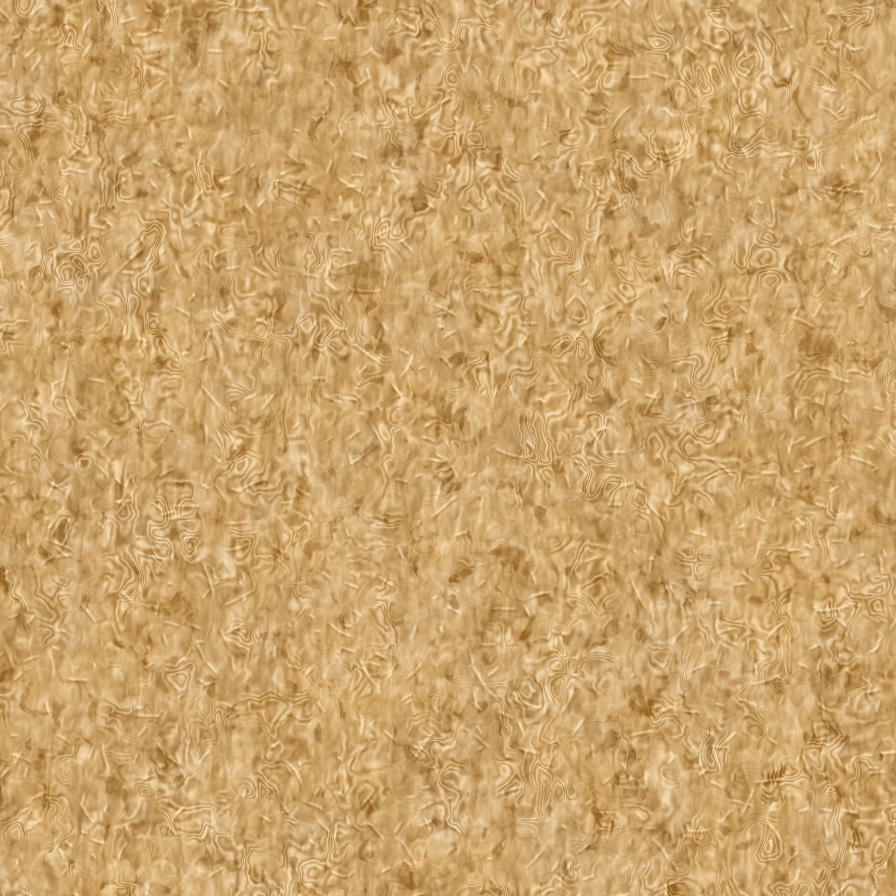
This texture is drawn by a WebGL 2 fragment shader. Its source:

```glsl
#version 300 es
precision highp float;
// Pressed wood-chip board: a mottled, vertically grained ground carries
// three sizes of ragged flakes, curled fibre lines, pale slivers and dark pits.
// All parts add to one tone value, which a warm colour ramp turns into tan.

#define GRAIN 235.0          // fibres across the canvas
#define FLAKE_CELLS 17.0     // cells per side for the largest flakes
#define FLAKE_OPACITY 0.62
#define RIM_WIDTH 0.0021
#define CURL_AMOUNT 0.36
#define PIT_DEPTH 0.60
#define CONTRAST 1.05
#define DARK_TAN vec3(0.70, 0.53, 0.295)
#define MID_TAN vec3(0.806, 0.65, 0.42)
#define PALE_TAN vec3(0.89, 0.762, 0.565)

uniform vec2 u_resolution;
out vec4 fragColor;

// Integer hash: three random values in 0..1 per cell and seed
vec3 hash3(vec2 cell, float seed) {
    uvec3 v = uvec3(ivec3(vec3(cell, seed))) * 1664525u + 1013904223u;
    v.x += v.y * v.z; v.y += v.z * v.x; v.z += v.x * v.y;
    v ^= v >> 16u;
    v.x += v.y * v.z; v.y += v.z * v.x; v.z += v.x * v.y;
    return vec3(v >> 8u) / 16777216.0;
}

float noise(vec2 p, float seed) {
    vec2 c = floor(p), f = p - c;
    f = f * f * (3.0 - 2.0 * f);
    float low = mix(hash3(c, seed).x, hash3(c + vec2(1, 0), seed).x, f.x);
    float high = mix(hash3(c + vec2(0, 1), seed).x, hash3(c + vec2(1, 1), seed).x, f.x);
    return mix(low, high, f.y);
}

float fbm(vec2 p, float seed) {
    float sum = 0.0, amp = 0.53;
    for (int i = 0; i < 4; i++) {
        sum += amp * noise(p, seed + float(i));
        p = mat2(1.6, 1.2, -1.2, 1.6) * p;
        amp *= 0.5;
    }
    return sum;
}

vec2 turn(vec2 p, float angle) {
    float c = cos(angle), s = sin(angle);
    return vec2(c * p.x - s * p.y, s * p.x + c * p.y);
}

// Ragged, mostly upright flakes; a few are round with growth rings
float addFlakes(float tone, vec2 uv, float cells, float seed, float px) {
    vec2 grid = uv * cells, home = floor(grid);
    float ragged = 1.1 * (fbm(uv * vec2(105.0, 70.0), seed + 7.0) - 0.5);
    for (int k = 0; k < 9; k++) {
        vec2 id = home + vec2(k % 3 - 1, k / 3 - 1);
        vec3 r = hash3(id, seed), q = hash3(id, seed + 1.0);
        if (q.x < 0.25) continue;
        bool knot = q.x > 0.93;
        float lean = 2.0 * r.z - 1.0;
        vec2 d = turn(grid - id - 0.15 - 0.7 * r.xy, 1.5 * lean * lean * lean);
        vec2 size = knot ? vec2(0.3, 0.36) : vec2(0.17 + 0.2 * q.y, 0.36 + 0.4 * q.z);
        float edge = length(d / size) - 1.0 + ragged;
        float unit = cells / size.x;
        float rim = edge / (RIM_WIDTH * unit);
        if (rim > 3.0) continue;
        float soft = max(px, 0.0012) * unit;
        float cover = 1.0 - smoothstep(-soft, soft, edge);
        vec2 along = d / cells * GRAIN;
        float fibre = knot ? noise(vec2(length(along * vec2(1.0, 0.8)) * 0.7 + 3.0 * ragged, 0.0), seed + 2.0)
                           : noise(along * vec2(0.9, 0.13) + r.xy * 90.0, seed + 2.0);
        float shade = 0.58 + 0.62 * (q.y - 0.5) + 0.52 * (fibre - 0.5);
        tone = mix(tone, shade, cover * FLAKE_OPACITY * (0.45 + 0.55 * q.z));
        float side = dot(normalize(d + 1e-4), vec2(-0.55, 0.83));
        tone += 0.30 * side * exp(-rim * rim) * (0.4 + 0.6 * r.z);
    }
    return tone;
}

// Sparse, thin pale splinters at any angle, each with a dark lower edge
float slivers(vec2 uv, float cells, float seed, float px) {
    vec2 grid = uv * cells, home = floor(grid);
    float sum = 0.0;
    for (int k = 0; k < 9; k++) {
        vec2 id = home + vec2(k % 3 - 1, k / 3 - 1);
        vec3 r = hash3(id, seed), q = hash3(id, seed + 1.0);
        if (q.x < 0.62) continue;
        vec2 d = turn(grid - id - r.xy, 3.1416 * r.z) / cells;
        d.x += (q.z - 0.5) * 22.0 * d.y * d.y;
        float reach = (0.15 + 0.35 * q.y) / cells;
        float taper = 1.0 - smoothstep(0.5 * reach, reach, abs(d.y));
        float width = 0.0011 + px * 0.35;
        float light = d.x / width, dark = (d.x - 2.1 * width) / width;
        sum += taper * (0.55 * exp(-light * light) - 0.32 * exp(-dark * dark));
    }
    return sum;
}

void main() {
    float px = 1.0 / min(u_resolution.x, u_resolution.y);
    vec2 uv = gl_FragCoord.xy * px;

    // Mottled ground with slightly wandering upright grain
    vec2 warp = vec2(fbm(uv * 28.0, 11.0), fbm(uv * 28.0, 21.0)) - 0.5;
    vec2 bent = uv + 0.035 * warp;
    float tone = 0.5 + 0.45 * (fbm(uv * vec2(13.0, 8.0), 31.0) - 0.5);
    tone += 0.85 * (fbm(bent * vec2(62.0, 38.0), 41.0) - 0.5);
    tone += 0.5 * (noise(bent * vec2(GRAIN, GRAIN * 0.16), 51.0) - 0.5);

    // Flakes from large to small
    for (int i = 0; i < 3; i++)
        tone = addFlakes(tone, uv, FLAKE_CELLS * exp2(0.85 * float(i)), 61.0 + 20.0 * float(i), px);

    // Curled fibre lines in scattered clusters
    float curl = cos(31.0 * noise(bent * vec2(56.0, 44.0), 131.0) + 9.0 * warp.x);
    float cluster = smoothstep(0.42, 0.66, fbm(uv * vec2(30.0, 24.0), 141.0));
    tone += CURL_AMOUNT * curl * (0.2 + 0.8 * cluster);
    tone += slivers(uv, 20.0, 151.0, px) + slivers(uv, 42.0, 161.0, px);

    // Dark crevices and fine upright grain over everything
    float pit = fbm(bent * vec2(68.0, 52.0), 171.0);
    tone -= PIT_DEPTH * smoothstep(0.62, 0.77, pit);
    tone += 0.34 * (noise(uv * vec2(GRAIN, GRAIN * 0.3), 181.0) - 0.5);

    // Warm colour ramp with a faint drift between golden and greyer tan
    tone = clamp(0.53 + CONTRAST * (tone - 0.53), -0.6, 1.35);
    vec3 colour = tone < 0.53 ? mix(DARK_TAN, MID_TAN, tone / 0.53)
                              : mix(MID_TAN, PALE_TAN, (tone - 0.53) / 0.47);
    colour += vec3(-0.02, 0.01, 0.07) * (fbm(uv * 24.0, 191.0) - 0.5);
    fragColor = vec4(colour, 1.0);
}
```
